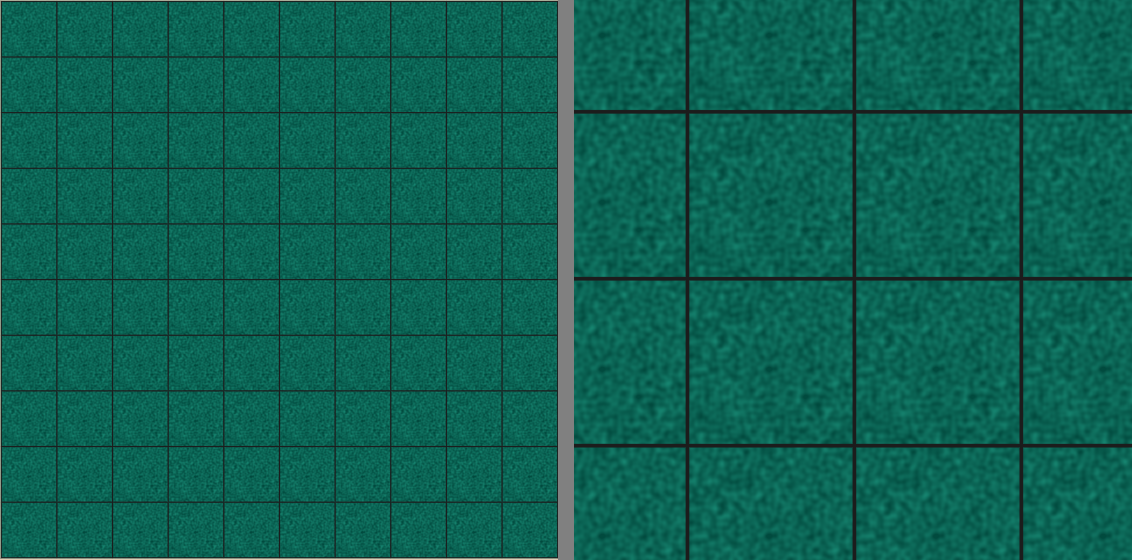
Left, the full canvas; right, a detail of the centre.
Give the GLSL for this pattern, as a Shadertoy shader.

```glsl
vec2 gradientAt(vec2 cell) {
    vec3 h = fract(cell.xyx * vec3(0.1031, 0.1030, 0.0973));
    h += dot(h, h.yzx + 33.33);
    float angle = 6.2832 * fract((h.x + h.y) * h.z);
    return vec2(cos(angle), sin(angle));
}

float gradientNoise(vec2 p) {
    vec2 i = floor(p), f = p - i;
    vec2 u = f * f * f * (f * (f * 6.0 - 15.0) + 10.0);
    vec2 e = vec2(0.0, 1.0);
    float low = mix(dot(gradientAt(i), f), dot(gradientAt(i + e.yx), f - e.yx), u.x);
    float high = mix(dot(gradientAt(i + e), f - e), dot(gradientAt(i + 1.0), f - 1.0), u.x);
    return mix(low, high, u.y);
}

// Raised pebbles, with creases near the upper right corner
float leatherHeight(vec2 q) {
    float pebbles = gradientNoise(q * 17.0 + 13.0);
    float creases = abs(gradientNoise(q * 8.0 + 29.0));
    return pebbles - 1.5 * creases * smoothstep(1.1, 1.7, q.x + q.y);
}

float leatherShade(vec2 q) {
    // Light falls from the upper left
    vec2 lightStep = vec2(-0.009, 0.009);
    float emboss = leatherHeight(q - lightStep) - leatherHeight(q + lightStep);

    // Square grain, upright and level strokes, broad patches
    float grain = gradientNoise(q * 24.0 + 97.5);
    float upright = gradientNoise(q * vec2(25.0, 12.0) + 71.0);
    float level = gradientNoise(q * vec2(12.0, 25.0) + 53.0);
    float patches = gradientNoise(q * 5.0 + 3.0);
    return 0.7 * emboss + 2.2 * grain + 1.2 * (upright + level) + 0.8 * patches;
}

float coverage(float dist) {
    float pixel = 1.0 / iResolution.y;
    return 1.0 - smoothstep(-0.7 * pixel, 0.7 * pixel, dist);
}

void mainImage(out vec4 fragColor, in vec2 fragCoord) {
    // Ten square tiles each way, all sharing the same grain
    float pitch = 0.09937;
    vec2 grid = (fragCoord / iResolution.y - vec2(0.0022, 0.0039)) / pitch;
    float shade = clamp(leatherShade(fract(grid)), -2.0, 2.6);
    vec3 color = vec3(0.043, 0.395, 0.333) + shade * vec3(0.019, 0.053, 0.045);

    // Thin dark seams
    float halfSeam = 0.0011;
    vec2 toSeam = abs(grid - round(grid)) * pitch;
    float seam = coverage(min(toSeam.x, toSeam.y) - halfSeam);
    color = mix(color, vec3(0.11, 0.11, 0.11), seam);

    // Pale margin beyond the outer seams
    vec2 beyond = (abs(grid - 5.0) - 5.0) * pitch;
    float inside = coverage(max(beyond.x, beyond.y) - halfSeam);
    color = mix(vec3(0.88, 0.8, 0.71), color, inside);

    fragColor = vec4(color, 1.0);
}
```
